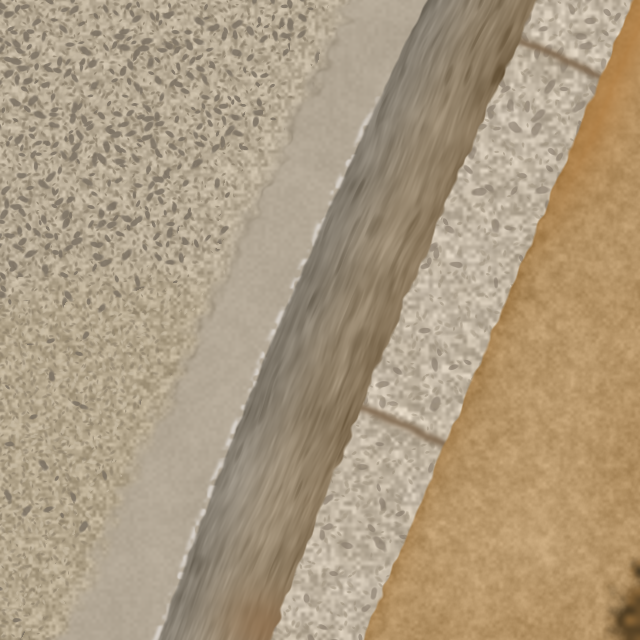
Give the GLSL for this texture, as a Shadertoy shader.

```glsl
// Slanted kerb seen from above: speckled terrazzo, a smooth cement band,
// a shaded gutter, a row of granite blocks and sandy ground. Curved borders
// x(y) divide the layers; value noise and scattered ellipses add the grain.

float hash(vec2 p) {
    return fract(sin(dot(p, vec2(127.1, 311.7))) * 43758.5);
}

float noise(vec2 p) {
    vec2 cell = floor(p), f = fract(p);
    f = f * f * (3.0 - 2.0 * f);
    float low = mix(hash(cell), hash(cell + vec2(1, 0)), f.x);
    float high = mix(hash(cell + vec2(0, 1)), hash(cell + vec2(1, 1)), f.x);
    return mix(low, high, f.y);
}

float fbm(vec2 p) {
    float sum = 0.0, amp = 0.5;
    for (int i = 0; i < 4; i++) {
        sum += amp * noise(p);
        p = mat2(1.6, 1.2, -1.2, 1.6) * p + 7.3;
        amp *= 0.5;
    }
    return sum / 0.9375;
}

// Border position at height y: bottom x, top x, and sag to the left
float border(float y, float bottom, float top, float sag) {
    return mix(bottom, top, y) - sag * y * (1.0 - y);
}

// Coverage of randomly turned, irregular chips, one possible per grid cell
float chips(vec2 p, float scale, float density, float size) {
    vec2 g = p * scale, cell = floor(g);
    float wobble = 0.5 * (noise(g * 3.0) - 0.5);
    float blur = max(0.12, 1.5 * scale / (iResolution.y * size));
    float cover = 0.0;
    for (int j = -1; j <= 1; j++)
    for (int i = -1; i <= 1; i++) {
        vec2 id = cell + vec2(i, j);
        vec2 d = g - id - vec2(hash(id + 3.1), hash(id + 8.7));
        float turn = 6.283 * hash(id + 15.3);
        float c = cos(turn), s = sin(turn);
        d = mat2(c, -s, s, c) * d;
        float radius = size * mix(0.5, 1.2, hash(id + 21.9));
        float dist = length(d * vec2(0.75, 1.5)) / radius + wobble;
        float present = step(hash(id + 31.7), density);
        cover = max(cover, present * (1.0 - smoothstep(1.0 - blur, 1.0 + blur, dist)));
    }
    return cover;
}

vec3 terrazzo(vec2 p, float bandX) {
    float upper = smoothstep(0.47, 0.62, p.y + 0.12 * (fbm(p * 9.0) - 0.5));
    float inside = smoothstep(-0.01, 0.12, bandX - p.x);
    vec3 col = mix(vec3(0.70, 0.645, 0.545), vec3(0.725, 0.675, 0.59), upper);
    col += 0.18 * (noise(p * 190.0) - 0.5) + 0.10 * (fbm(p * 70.0) - 0.5);
    float large = chips(p, 58.0, inside * mix(0.10, 0.65, upper), 0.36);
    float small = chips(p + 4.0, 115.0, inside * 0.48, 0.36);
    float pale = chips(p + 9.0, 100.0, inside * 0.45, 0.40);
    col = mix(col, vec3(0.79, 0.74, 0.65), 0.65 * pale);
    col = mix(col, vec3(0.54, 0.49, 0.41), small * mix(0.6, 0.75, upper));
    return mix(col, vec3(0.48, 0.44, 0.385), 0.85 * large);
}

vec3 cement(vec2 p) {
    return vec3(0.70, 0.655, 0.585) + 0.05 * (fbm(p * 16.0) - 0.5)
         + 0.035 * (noise(p * 170.0) - 0.5);
}

// across runs from 0 at the cement lip to 1 at the granite
vec3 gutter(vec2 p, float across) {
    vec2 grain = vec2(p.x - 0.40 * p.y, p.y);
    float bend = 0.012 * noise(p * 12.0);
    float streak = noise(vec2((grain.x + bend) * 150.0, grain.y * 20.0));
    float fine = noise(vec2((grain.x + bend) * 300.0, grain.y * 45.0));
    float crack = smoothstep(0.72, 0.95, noise(vec2((grain.x + bend) * 95.0, grain.y * 17.0)));
    vec3 col = mix(vec3(0.545, 0.515, 0.465), vec3(0.59, 0.525, 0.43), smoothstep(0.0, 0.7, across));
    col += 0.09 * (streak - 0.5) + 0.06 * (fine - 0.5) - 0.07 * crack;
    col += 0.14 * (fbm(vec2(p.x * 4.0, (p.y + 0.3 * p.x) * 10.0)) - 0.5);
    col -= vec3(0.07, 0.08, 0.09) * smoothstep(0.65, 1.0, across);
    col -= 0.05 * exp(-across * across * 80.0);
    float rust = exp(-dot(p - vec2(0.41, 0.02), p - vec2(0.41, 0.02)) * 350.0);
    return mix(col, vec3(0.57, 0.43, 0.29), 0.6 * rust);
}

vec3 granite(vec2 p) {
    vec3 col = mix(vec3(0.72, 0.67, 0.59), vec3(0.79, 0.745, 0.68), fbm(p * 22.0));
    col += 0.20 * (noise(p * 150.0) - 0.5) + 0.08 * (noise(p * 75.0) - 0.5);
    float spots = chips(p + 2.0, 46.0, mix(0.18, 0.42, smoothstep(0.55, 0.75, p.y)), 0.36);
    col = mix(col, vec3(0.53, 0.48, 0.42), 0.65 * spots);
    col = mix(col, vec3(0.62, 0.57, 0.49), 0.6 * chips(p, 95.0, 0.3, 0.38));
    // Evenly spaced slanted joints: dark groove below a lit upper lip
    float joint = (fract((p.y + 0.46 * p.x - 0.625) / 0.687 + 0.5) - 0.5) * 0.687;
    joint += 0.006 * (noise(p * 45.0) - 0.5);
    col += 0.05 * exp(-pow((joint - 0.019) / 0.009, 2.0));
    return mix(col, vec3(0.50, 0.41, 0.31), 0.85 * exp(-pow(joint / 0.0075, 2.0)));
}

vec3 sand(vec2 p, float fromStone) {
    vec3 col = mix(vec3(0.67, 0.535, 0.355), vec3(0.765, 0.64, 0.47), fbm(p * 7.0));
    col += 0.14 * (fbm(p * 65.0) - 0.5) + 0.06 * (noise(p * 180.0) - 0.5);
    float orange = exp(-abs(fromStone - 0.025) * 22.0) * smoothstep(0.55, 0.85, p.y);
    col = mix(col, vec3(0.72, 0.52, 0.29), 0.75 * orange);
    col -= vec3(0.06, 0.08, 0.10) * exp(-fromStone * 45.0);
    float corner = length((p - vec2(1.01, 0.01)) * vec2(1.3, 0.8)) + 0.07 * (fbm(p * 35.0) - 0.5);
    vec3 soil = mix(vec3(0.24, 0.19, 0.11), vec3(0.53, 0.39, 0.21), noise(p * 65.0));
    return mix(soil, col, smoothstep(0.045, 0.105, corner));
}

void mainImage(out vec4 fragColor, in vec2 fragCoord) {
    vec2 p = fragCoord / iResolution.xy;
    float rough = noise(p * 60.0) - 0.5;
    float bandX = border(p.y, 0.09, 0.54, 0.01) + 0.025 * rough;
    float lipX = border(p.y, 0.247, 0.667, 0.07) + 0.004 * rough;
    float stoneX = border(p.y, 0.423, 0.84, 0.045) + 0.009 * rough;
    float sandX = border(p.y, 0.566, 0.99, 0.0) + 0.007 * rough;
    float soft = max(0.0025, 1.0 / iResolution.y);

    // Layers from left to right
    vec3 col = mix(terrazzo(p, bandX), cement(p), smoothstep(-0.02, 0.025, p.x - bandX));
    float seam = exp(-pow((p.x - bandX - 0.012) / 0.006, 2.0)) * noise(p * 90.0);
    col -= 0.09 * seam * smoothstep(0.3, 0.45, p.y);
    float across = (p.x - lipX) / (stoneX - lipX);
    col = mix(col, gutter(p, across), smoothstep(-soft, soft, p.x - lipX));
    col = mix(col, granite(p), smoothstep(-soft, soft, p.x - stoneX));
    col = mix(col, sand(p, max(p.x - sandX, 0.0)), smoothstep(-soft, soft, p.x - sandX));

    // Broken white glint along the cement lip
    float glint = exp(-pow((p.x - lipX + 0.004) / 0.005, 2.0));
    glint *= smoothstep(0.25, 0.75, noise(p * 110.0)) * (1.0 - smoothstep(0.78, 0.9, p.y));
    col = mix(col, vec3(0.87, 0.85, 0.83), 0.8 * glint);
    fragColor = vec4(clamp(col, 0.0, 1.0), 1.0);
}
```
